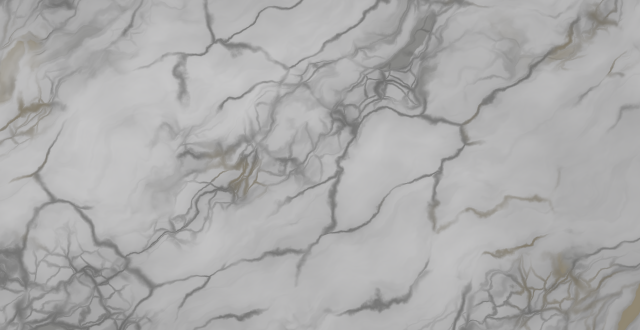
Give the GLSL for this texture, as a WebGL 1 fragment shader.

```glsl
precision highp float;
uniform vec2 u_resolution;

float hash(vec2 p) {
  vec3 q = fract(p.xyx * 0.1031);
  q += dot(q, q.yzx + 33.33);
  return fract((q.x + q.y) * q.z);
}

vec2 hash2(vec2 p) {
  return vec2(hash(p), hash(p + 57.3));
}

float noise(vec2 p) {
  vec2 i = floor(p), f = fract(p);
  f = f * f * (3.0 - 2.0 * f);
  return mix(mix(hash(i), hash(i + vec2(1, 0)), f.x),
             mix(hash(i + vec2(0, 1)), hash(i + 1.0), f.x), f.y);
}

float fbm(vec2 p) {
  float sum = 0.0, amplitude = 0.5;
  for (int i = 0; i < 5; i++) {
    sum += amplitude * noise(p);
    p = mat2(1.6, 1.2, -1.2, 1.6) * p + 17.0;
    amplitude *= 0.5;
  }
  return sum / 0.97;
}

// Voronoi: x is the distance to the cell border, y a random value per cell
vec2 cells(vec2 p) {
  vec2 home = floor(p), f = fract(p);
  vec2 nearest = vec2(0.0), toNearest = vec2(0.0);
  float best = 8.0, border = 8.0;
  for (int j = -1; j <= 1; j++)
    for (int i = -1; i <= 1; i++) {
      vec2 g = vec2(i, j);
      vec2 r = g + hash2(home + g) - f;
      if (dot(r, r) < best) {
        best = dot(r, r);
        nearest = g;
        toNearest = r;
      }
    }
  for (int j = -2; j <= 2; j++)
    for (int i = -2; i <= 2; i++) {
      vec2 g = nearest + vec2(i, j);
      vec2 r = g + hash2(home + g) - f;
      vec2 gap = r - toNearest;
      if (dot(gap, gap) > 0.0001)
        border = min(border, dot(0.5 * (r + toNearest), normalize(gap)));
    }
  return vec2(border, hash(home + nearest + 9.0));
}

float vein(float distance, float width) {
  return 1.0 - smoothstep(0.0, width, distance);
}

void main() {
  vec2 p = gl_FragCoord.xy / u_resolution.y;
  float pixel = 1.0 / u_resolution.y;

  // Diagonal grain, bent by broad and fine warps
  vec2 grain = mat2(0.81, -0.58, 0.58, 0.81) * p;
  grain += 0.24 * (vec2(fbm(p * 3.0 + 7.0), fbm(p * 3.0 + 31.0)) - 0.5);
  grain += 0.05 * (vec2(fbm(p * 15.0 + 3.0), fbm(p * 15.0 + 67.0)) - 0.5);

  // Where veins gather and where they fade out
  float cluster = smoothstep(0.46, 0.66, fbm(grain * vec2(1.6, 3.6) + 12.0));
  float fade = smoothstep(0.36, 0.64, fbm(grain * vec2(5.0, 8.0) + 3.0));
  float thickness = fbm(grain * vec2(6.0, 14.0) + 40.0);

  // Three sizes of vein network
  vec2 large = cells(grain * vec2(2.6, 5.5) + 4.0);
  vec2 medium = cells(grain * vec2(6.0, 11.0) + 21.0);
  vec2 small = cells(grain * vec2(13.0, 21.0) + 35.0);
  float dark = 0.75 * fade * vein(large.x, 0.01 + 0.07 * thickness * thickness + 8.0 * pixel);
  dark = max(dark, 0.8 * cluster * mix(0.2, 1.0, fade)
    * vein(medium.x, 0.02 + 0.13 * thickness * thickness + 14.0 * pixel));
  dark = max(dark, 0.65 * cluster * fade * vein(small.x, 0.05 + 26.0 * pixel));

  // Wispy streaks, soft halos and filled grey shards
  float ridge = 1.0 - abs(2.0 * fbm(grain * vec2(3.0, 9.0) + 80.0) - 1.0);
  float wisp = smoothstep(0.86, 1.0, ridge) * (0.25 + 0.75 * cluster);
  float halo = fade * exp(-9.0 * large.x) + cluster * exp(-6.0 * medium.x);
  float shard = smoothstep(0.82, 0.86, medium.y) * cluster
    * smoothstep(0.0, 0.08, medium.x) * smoothstep(0.4, 0.55, thickness);

  // Pale stone with cloudy mottling and a gentle falloff of light
  float light = 0.765 + 0.14 * (fbm(p * vec2(2.2, 3.0) + 50.0) - 0.5);
  light += 0.06 * (fbm(grain * vec2(9.0, 18.0)) - 0.5);
  light -= 0.07 * length((p - vec2(0.85, 0.65)) * vec2(0.8, 1.0));
  light -= 0.05 * halo + 0.07 * wisp + 0.03 * cluster;
  vec3 color = light * vec3(1.0, 0.999, 1.002);

  color = mix(color, vec3(0.49, 0.49, 0.48), 0.75 * shard);
  color = mix(color, vec3(0.37, 0.37, 0.365), 0.85 * dark);

  // Rare ochre stains along the veins
  float rust = smoothstep(0.62, 0.72, fbm(p * 2.6 + 91.0));
  color = mix(color, vec3(0.6, 0.53, 0.38), 0.5 * rust * max(dark, shard));

  gl_FragColor = vec4(color, 1.0);
}
```
